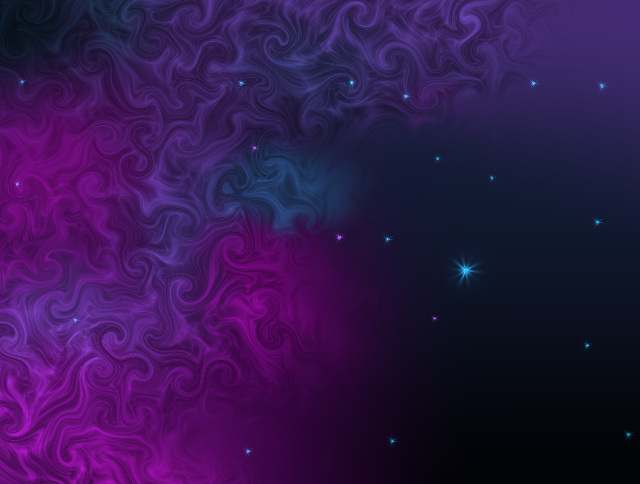
Write a Shadertoy shader that draws this background.

```glsl
vec3 hash3(vec2 cell) {
    vec3 h = fract(cell.xyx * vec3(0.1031, 0.1030, 0.0973));
    h += dot(h, h.yxz + 33.33);
    return fract((h.xxy + h.yzz) * h.zyx);
}

// Soft elliptical falloff
float glow(vec2 p, vec2 center, vec2 radius) {
    vec2 d = (p - center) / radius;
    return exp(-dot(d, d));
}

// Twist space around one scattered point per cell
vec2 swirl(vec2 p, float cellSize) {
    vec2 g = p / cellSize, cell = floor(g), shift = vec2(0.0);
    for (int i = 0; i < 9; i++) {
        vec2 c = cell + vec2(i % 3, i / 3) - 1.0;
        vec3 h = hash3(c + 19.0);
        vec2 d = g - c - 0.2 - 0.6 * h.xy;
        float turn = (h.z - 0.5) * 9.0 * exp(-dot(d, d) * 7.0);
        float s = sin(turn), k = cos(turn);
        shift += mat2(k, s, -s, k) * d - d;
    }
    return p + shift * cellSize;
}

// Fine curling filaments from folded, layered sines
float wisps(vec2 p) {
    float sum = 0.0, weight = 0.36;
    p = swirl(p, 0.085) * 17.0;
    for (int i = 0; i < 6; i++) {
        p += 0.65 * sin(p.yx * 1.3 + vec2(1.7, 4.1) * float(i));
        p = mat2(0.8, 0.6, -0.6, 0.8) * p * 1.42;
        float ridge = 1.0 - abs(sin(p.x + sin(p.y)));
        sum += weight * ridge * ridge;
        weight *= 0.85;
    }
    return sum;
}

// Spiky star with a round core
float spark(vec2 d, float size) {
    float r = length(d) / size;
    float angle = atan(d.y, d.x + 1e-6);
    float rays = pow(abs(cos(angle * 5.0 + 0.5)), 4.0);
    rays *= 0.6 + 0.4 * sin(angle * 3.0 + 1.0);
    return exp(-r * r * 14.0) + rays * exp(-r * r * 2.5) * 0.8;
}

vec3 sky(vec2 p) {
    vec3 color = mix(vec3(0.005, 0.01, 0.02), vec3(0.065, 0.10, 0.19), smoothstep(-0.05, 0.65, p.y));
    float violet = smoothstep(0.55, 1.06, p.y + 0.25 * (p.x - 1.0));
    color = mix(color, vec3(0.26, 0.17, 0.45), violet);
    float plum = (1.0 - smoothstep(0.5, 1.0, p.x)) * (1.0 - smoothstep(0.35, 0.7, p.y));
    return mix(color, vec3(0.17, 0.01, 0.21), plum);
}

vec3 nebula(vec3 color, vec2 p) {
    vec2 q = p + 0.016 * sin(p.yx * 17.0 + vec2(0.0, 2.0)) + 0.009 * sin(p.yx * 47.0 + p * 23.0);
    float threads = wisps(p);
    q += 0.07 * (threads - 0.35);

    // Violet and teal haze along the top
    color = mix(color, vec3(0.23, 0.13, 0.37), 0.9 * glow(q, vec2(0.40, 0.86), vec2(0.24, 0.24)));
    color = mix(color, vec3(0.28, 0.16, 0.45), 0.8 * glow(q, vec2(0.80, 0.93), vec2(0.32, 0.13)));
    color = mix(color, vec3(0.33, 0.11, 0.44), 0.5 * glow(q, vec2(0.90, 0.78), vec2(0.10, 0.035)));
    color = mix(color, vec3(0.08, 0.23, 0.31), 0.7 * glow(q, vec2(0.22, 0.98), vec2(0.08, 0.12)));
    color = mix(color, vec3(0.11, 0.20, 0.33), 0.5 * glow(q, vec2(0.66, 0.88), vec2(0.16, 0.08)));

    // Magenta masses on the left and in the middle
    color = mix(color, vec3(0.43, 0.04, 0.47), glow(q, vec2(0.06, 0.64), vec2(0.29, 0.22)));
    color = mix(color, vec3(0.47, 0.07, 0.55), glow(q, vec2(0.05, 0.18), vec2(0.36, 0.28)));
    color = mix(color, vec3(0.45, 0.02, 0.47), 0.85 * glow(q, vec2(0.53, 0.40), vec2(0.17, 0.17)));
    color = mix(color, vec3(0.54, 0.05, 0.58), 0.8 * glow(q, vec2(0.30, 0.02), vec2(0.20, 0.10)));

    // Blue and lavender veils
    color = mix(color, vec3(0.26, 0.20, 0.49), 0.85 * glow(q, vec2(0.37, 0.55), vec2(0.09, 0.18)));
    color = mix(color, vec3(0.36, 0.22, 0.60), 0.8 * glow(q, vec2(0.12, 0.34), vec2(0.23, 0.09)));
    float shelf = length((mix(p, q, 0.5) - vec2(0.58, 0.61)) / vec2(0.18, 0.10));
    color = mix(color, vec3(0.12, 0.24, 0.40), 0.85 * (1.0 - smoothstep(0.4, 1.15, shelf)));

    // Dark gap in the upper left corner
    color = mix(color, vec3(0.03, 0.08, 0.12), 0.97 * glow(p, vec2(0.03, 0.95), vec2(0.18, 0.12)));

    // Threads fade out toward the open sky
    float edge = mix(0.78, 1.2, smoothstep(0.70, 0.85, p.y));
    float cover = 1.0 - smoothstep(edge - 0.26, edge, q.x);
    cover *= 1.0 - 0.7 * glow(p, vec2(0.58, 0.08), vec2(0.22, 0.2));
    cover *= 1.0 - 0.4 * glow(p, vec2(0.06, 0.64), vec2(0.25, 0.2));
    return color * mix(1.0, 0.65 + 0.95 * threads, cover);
}

vec3 stars(vec2 p) {
    // Sparse small stars, denser toward the right
    vec2 cell = floor(p / 0.19);
    vec3 h = hash3(cell + 7.0);
    vec3 tint = hash3(cell + 51.0);
    float present = step(h.z, mix(0.25, 0.6, smoothstep(0.3, 0.8, p.x)));
    vec2 d = p - (cell + 0.15 + 0.7 * h.xy) * 0.19;
    vec3 hue = mix(vec3(0.10, 0.55, 0.68), vec3(0.62, 0.28, 0.75), step(0.8, tint.x));
    vec3 light = hue * present * spark(d, mix(0.009, 0.014, tint.y));

    // Large cyan star
    vec2 toStar = p - vec2(0.962, 0.441);
    light += vec3(0.12, 0.60, 0.80) * spark(toStar, 0.034);
    return light + vec3(0.01, 0.04, 0.06) * glow(toStar, vec2(0.0), vec2(0.035));
}

void mainImage(out vec4 fragColor, in vec2 fragCoord) {
    vec2 p = fragCoord / iResolution.y;
    vec3 color = nebula(sky(p), p) + stars(p);
    fragColor = vec4(clamp(color, 0.0, 1.0), 1.0);
}
```
